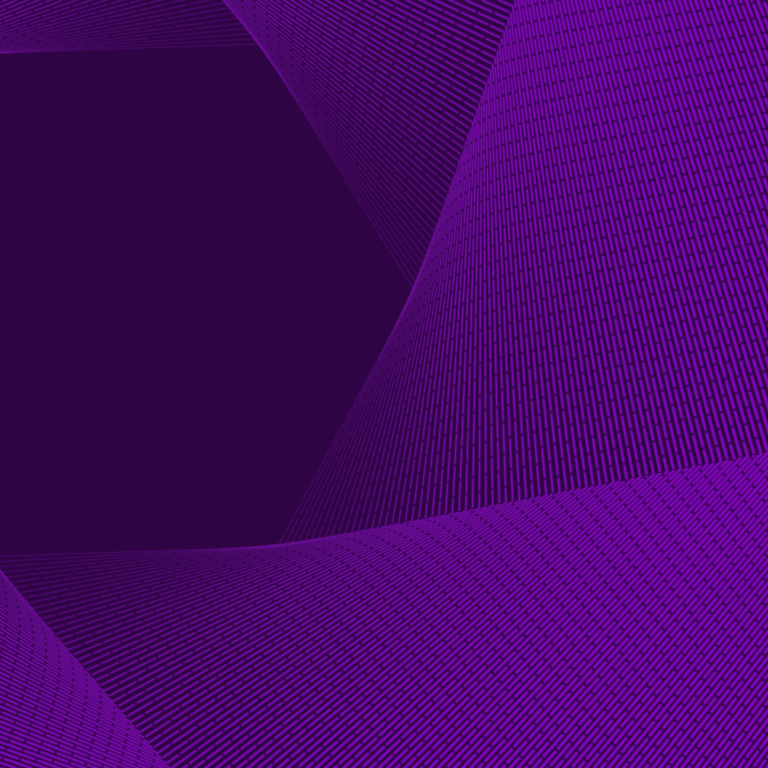
Write a Shadertoy shader that draws this background.

```glsl
// Nested dashed hexagons that grow and turn, forming a violet line-art spiral on dark purple.

const float SIXTH = 1.04719755;   // a sixth of a turn

// Softly filtered coverage of a stroke; hairlines fade instead of thickening.
float stroke(float dist, float halfWidth, float blur) {
    float peak = min(1.0, 2.0 * halfWidth / blur);
    return clamp((halfWidth - abs(dist)) / blur + 0.5, 0.0, peak);
}

// Long dashes along an edge; the small gaps shift by half a period on alternate lines.
float dashes(float along, float index, float blur) {
    float period = 0.042;
    float fromGap = abs(fract(along / period + 0.5 * index) - 0.5) * period;
    return mix(0.3, 1.0, smoothstep(0.0018 - 0.5 * blur, 0.0018 + 0.5 * blur, fromGap));
}

void mainImage(out vec4 fragColor, in vec2 fragCoord) {
    float px = 1.0 / iResolution.y;
    float blur = max(1.3 * px, 0.0024);
    vec2 p = fragCoord * px - vec2(0.1615, 0.609);
    float radius = length(p);
    float angle = atan(p.y, p.x);

    vec3 color = vec3(0.184, 0.014, 0.267);

    // Each corner slides along a straight line that passes the centre at this distance.
    float pathOffset = 0.353;
    for (int i = 0; i < 116; i++) {
        float index = float(i);
        float grow = index * 0.0089;
        float slide = 0.136 + grow;
        float corner = length(vec2(pathOffset, slide));
        float turn = atan(slide, pathOffset) - 0.3334;

        // Fold the plane into one sector of this hexagon.
        float sector = mod(angle - turn, SIXTH) - 0.5 * SIXTH;
        vec2 q = radius * vec2(cos(sector), sin(sector));
        float dist = q.x - corner * 0.8660254;

        // Outer lines are thicker, stronger and more vivid.
        float rise = smoothstep(-0.1, 0.75, grow);
        float halfWidth = mix(0.0008, 0.0022, rise);
        if (abs(dist) > halfWidth + blur) continue;
        float alpha = stroke(dist, halfWidth, blur) * dashes(q.y + 0.5 * corner, index, blur);
        vec3 ink = mix(vec3(0.42, 0.06, 0.60), vec3(0.49, 0.02, 0.72), rise);
        color = mix(color, ink, alpha * mix(0.4, 1.0, smoothstep(0.0, 0.25, grow)));
    }

    fragColor = vec4(color, 1.0);
}
```
